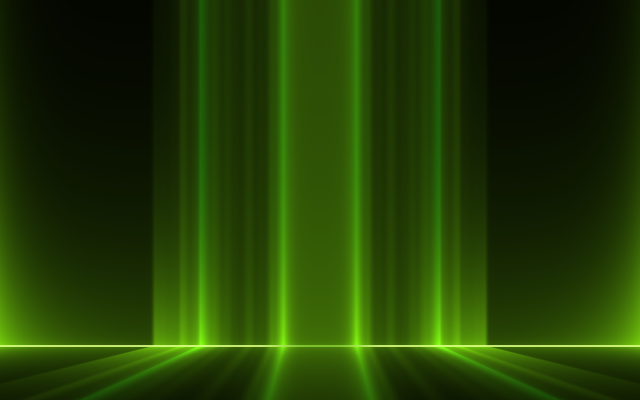
A WebGL 2 fragment shader for this background:

```glsl
#version 300 es
precision highp float;
// Mirrored curtain of green light rays standing on a glowing horizon line.
// A one-dimensional ray profile across the wall is reused on the floor,
// where a quadratic perspective fans the rays out toward the viewer.

uniform vec2 u_resolution;
out vec4 fragColor;

const float HORIZON = 0.135;       // height of the floor edge
const float SLAB_EDGE = 0.052;     // half width of the central panel
const float CURTAIN_EDGE = 0.262;  // half width of the whole curtain
const float LINE_WIDTH = 0.0019;
const vec2 FAN = vec2(0.16, 4.4);  // floor spread: constant, growing with distance
const vec3 LEAF = vec3(0.57, 1.0, 0.06);
const vec3 EMERALD = vec3(0.20, 1.0, 0.10);
const vec3 LINE_COLOR = vec3(0.86, 1.0, 0.52);
const vec3 LINE_CENTER = vec3(0.52, 0.80, 0.20);

// Each ray: distance from the axis, inner width, outer width, strength
const int RAYS = 7;
const vec4 RAY[RAYS] = vec4[RAYS](
    vec4(0.057, 0.007, 0.009, 0.30),
    vec4(0.075, 0.014, 0.010, 0.11),
    vec4(0.107, 0.010, 0.010, 0.06),
    vec4(0.155, 0.022, 0.018, 0.09),
    vec4(0.187, 0.010, 0.003, 0.23),
    vec4(0.217, 0.012, 0.003, 0.10),
    vec4(0.258, 0.035, 0.003, 0.05));
const int INNER_RAY = 0;
const int OUTER_RAY = 4;

float slope(float cell) {
    return fract(sin(cell * 127.1) * 437.58) * 2.0 - 1.0;
}

float gradientNoise(float x) {
    float cell = floor(x);
    float f = x - cell;
    float blend = f * f * f * (f * (f * 6.0 - 15.0) + 10.0);
    return 2.0 * mix(slope(cell) * f, slope(cell + 1.0) * (f - 1.0), blend);
}

// Rounded peak with a separate falloff on each side
float rayShape(float d, vec4 ray) {
    float offset = d - ray.x;
    float q = abs(offset) / (offset < 0.0 ? ray.y : ray.z);
    return exp(-q * q / (0.4 + q));
}

// Light across the curtain; foot is the extra glow near the horizon
float curtain(float d, float foot, float body) {
    float veil = 0.11 * body * (1.0 - smoothstep(0.19, CURTAIN_EDGE, d));
    float slab = 0.17 * (1.0 - smoothstep(SLAB_EDGE - 0.012, SLAB_EDGE + 0.022, d));
    float pool = smoothstep(0.13, 0.20, d)
        * (1.0 - smoothstep(CURTAIN_EDGE - 0.006, CURTAIN_EDGE + 0.003, d));
    float rays = 0.0;
    for (int i = 0; i < RAYS; i++) {
        rays += RAY[i].w * rayShape(d, RAY[i]);
    }
    float streaks = 1.0 + 0.22 * gradientNoise(d * 75.0) * smoothstep(0.05, 0.09, d);
    return (veil + slab + rays * (0.8 + 0.9 * foot)) * streaks + 0.28 * foot * pool;
}

vec3 tinted(float light, float d, float coolness) {
    float cool = 0.75 * rayShape(d, RAY[OUTER_RAY]) + 0.45 * rayShape(d, RAY[INNER_RAY]);
    return light * mix(LEAF, EMERALD, clamp(cool * coolness, 0.0, 1.0));
}

vec3 wall(float d, float h) {
    float foot = exp(-5.0 * h);
    float inside = 1.0 - smoothstep(0.20, CURTAIN_EDGE, d);
    float ambient = 0.27 * exp(-2.4 * h) * (1.0 - 0.45 * inside);
    float sideWidth = 0.035 + 0.03 * exp(-6.0 * h);
    float side = exp(-(0.5 - d) / sideWidth) * (0.07 + 0.45 * exp(-3.0 * h));
    float light = ambient + side + curtain(d, foot, 1.0);
    return tinted(light, d, 0.25 + 0.75 * smoothstep(0.0, 0.6, h));
}

vec3 ground(float d, float t) {
    // Invert d = s * (1 + t * (FAN.x + FAN.y * s)) to find the ray's foot s
    float q = 1.0 + FAN.x * t;
    float s = 2.0 * d / (q + sqrt(q * q + 4.0 * FAN.y * t * d));
    float inside = 1.0 - smoothstep(0.15, 0.24, s);
    float ambient = 0.36 * exp(-1.7 * t) * (1.0 - 0.6 * inside);
    float side = 0.30 * exp(-(0.5 - d) / 0.05 - 5.0 * t);
    float light = ambient + side + curtain(s, exp(-4.0 * t), 1.0 - 0.75 * t);
    return tinted(light, s, 0.3 + 0.6 * t);
}

void main() {
    vec2 uv = gl_FragCoord.xy / u_resolution;
    float pixel = 1.0 / u_resolution.y;
    float d = abs(uv.x - 0.5);
    float rise = uv.y - HORIZON;

    vec3 above = wall(d, max(rise, 0.0) / (1.0 - HORIZON));
    vec3 below = ground(d, max(-rise, 0.0) / HORIZON);
    vec3 color = mix(below, above, smoothstep(-pixel, pixel, rise));

    // Horizon line with a faint halo, dimmer in the middle
    color += LEAF * 0.08 * exp(-abs(rise) / 0.010);
    float line = 1.0 - smoothstep(LINE_WIDTH - 0.5 * pixel, LINE_WIDTH + 0.5 * pixel, abs(rise));
    color = mix(color, mix(LINE_CENTER, LINE_COLOR, smoothstep(0.02, 0.10, d)), line);

    fragColor = vec4(clamp(color, 0.0, 1.0), 1.0);
}
```
